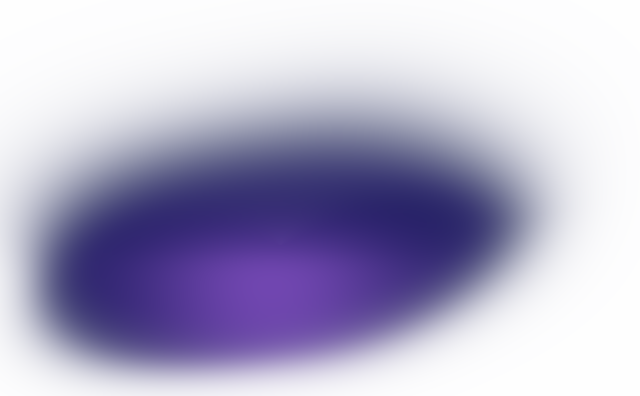
Write a WebGL 2 fragment shader that draws this background.

```glsl
#version 300 es
precision highp float;

uniform vec2 u_resolution;
out vec4 outColor;

const vec3 PAPER = vec3(0.996, 0.996, 0.998);
const vec3 NAVY = vec3(0.120, 0.110, 0.375);
const vec3 SLATE = vec3(0.155, 0.180, 0.360);
const vec3 VIOLET = vec3(0.440, 0.275, 0.690);

// Shear that lifts the right side of a shape
vec2 tilt(vec2 p, float slope) {
    return vec2(p.x, p.y - slope * p.x);
}

// Approximate signed distance to a superellipse
float superellipseDistance(vec2 p, vec2 radii, float power) {
    vec2 q = max(abs(p / radii), vec2(1e-4));
    float k = pow(pow(q.x, power) + pow(q.y, power), 1.0 / power);
    return k * (k - 1.0) / length(q / radii);
}

// Blurred coverage: one inside, zero outside
float softCoverage(float dist, float softness) {
    return 1.0 / (1.0 + exp(clamp(1.7 * dist / softness, -40.0, 40.0)));
}

// Edge blur, widest at the top and right
float edgeSoftness(vec2 direction) {
    return 0.082 + dot(direction, vec2(0.015, 0.033));
}

// Gaussian glow with a longer lower tail
float glow(vec2 p, float width, float below, float above) {
    float height = mix(below, above, smoothstep(-0.1, 0.1, p.y));
    vec2 q = p / vec2(width, height);
    return exp(-dot(q, q));
}

void main() {
    vec2 p = gl_FragCoord.xy / u_resolution.y;
    p.x += 0.5 * (1.62 - u_resolution.x / u_resolution.y);

    // Tilted blob, rounder on the left and pointed on the right
    vec2 radii = vec2(0.615, 0.295);
    vec2 local = tilt(p - vec2(0.71, 0.38), 0.115);
    float power = mix(2.6, 1.85, smoothstep(-0.6, 0.6, local.x));
    float dist = superellipseDistance(local, radii, power);
    vec2 direction = normalize(local / radii + vec2(1e-5));
    float coverage = softCoverage(dist, edgeSoftness(direction));

    // Body colour and the violet light within it
    vec3 body = mix(NAVY, SLATE, smoothstep(-0.16, 0.02, dist));
    float light = glow(p - vec2(0.686, 0.278), 0.35, 0.32, 0.15);
    body = mix(body, VIOLET, light);

    outColor = vec4(mix(PAPER, body, coverage), 1.0);
}
```
